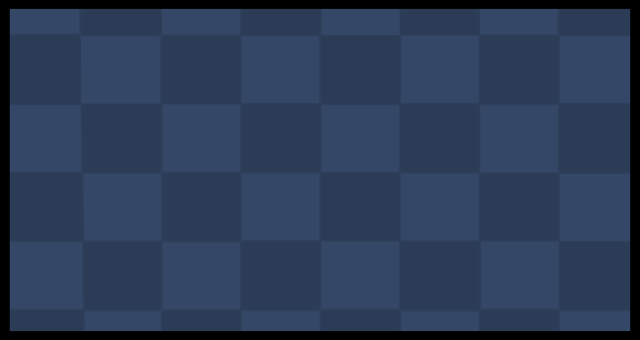
This pattern is drawn by a Shadertoy shader. Its source:

```glsl
const vec2 CELL = vec2(0.2338, 0.2020);
const vec2 GRID_ORIGIN = vec2(0.2414, 0.0882);
const vec2 FRAME_WIDTH = vec2(0.0288, 0.0262);
const float SEAM_HALF_WIDTH = 0.0036;

const vec3 DARK_BLUE = vec3(0.172, 0.235, 0.337);
const vec3 LIGHT_BLUE = vec3(0.204, 0.278, 0.400);
const vec3 SEAM_BLUE = vec3(0.180, 0.247, 0.358);
const vec3 FRAME_BLACK = vec3(0.0, 0.0, 0.004);

vec2 hash22(vec2 p) {
    vec3 q = fract(vec3(p.xyx) * vec3(0.1031, 0.1030, 0.0973));
    q += dot(q, q.yzx + 33.33);
    return fract((q.xx + q.yz) * q.zy);
}

float boxDistance(vec2 p, vec2 halfSize) {
    vec2 d = abs(p) - halfSize;
    return length(max(d, 0.0)) + min(max(d.x, d.y), 0.0);
}

float coverage(float dist, float pixel) {
    return 1.0 - smoothstep(-0.7 * pixel, 0.7 * pixel, dist);
}

// The leftmost column edge leans slightly
vec2 leanLeftEdge(vec2 p) {
    float lean = 0.012 * (1.0 - smoothstep(0.26, 0.42, p.x));
    return p + vec2(lean * (p.y - 0.5), 0.0);
}

vec3 checkerboard(vec2 p, float pixel) {
    vec2 grid = (p - GRID_ORIGIN) / CELL;
    vec2 id = floor(grid);
    vec2 local = (fract(grid) - 0.5) * CELL;
    float isLight = mod(id.x + id.y, 2.0);

    // Faint seams along the grid lines
    vec2 edge = 0.5 * CELL - abs(local);
    float seam = coverage(min(edge.x, edge.y) - SEAM_HALF_WIDTH, pixel);
    vec3 color = mix(DARK_BLUE, SEAM_BLUE, seam * 0.6);

    // Light squares with slightly uneven placement
    vec2 shift = (hash22(id + 17.0) - 0.5) * 0.004;
    float square = boxDistance(local - shift, 0.5 * CELL - 0.0028);
    vec3 lightCell = mix(SEAM_BLUE, LIGHT_BLUE, coverage(square, pixel));
    return mix(color, lightCell, isLight);
}

void mainImage(out vec4 fragColor, in vec2 fragCoord) {
    float pixel = 1.0 / iResolution.y;
    vec2 p = fragCoord * pixel;
    vec2 halfCanvas = 0.5 * iResolution.xy * pixel;

    vec3 color = checkerboard(leanLeftEdge(p), pixel);

    // Black frame
    float inside = boxDistance(p - halfCanvas, halfCanvas - FRAME_WIDTH);
    color = mix(FRAME_BLACK, color, coverage(inside, pixel));
    fragColor = vec4(color, 1.0);
}
```
